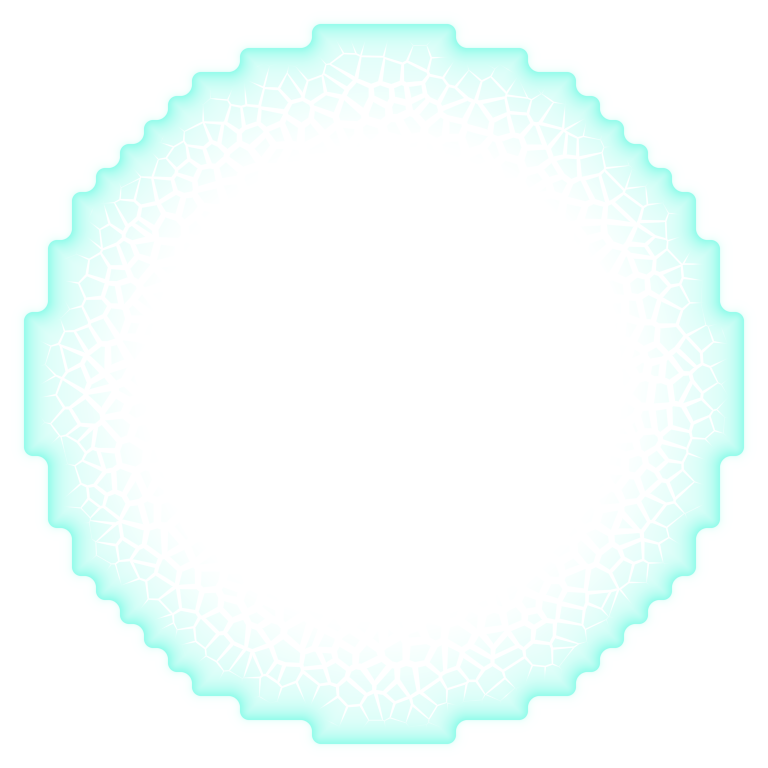
Reproduce this background procedurally as a WebGL 2 fragment shader.

```glsl
#version 300 es
precision highp float;
// A stepped white disc with a mint rim glow that breaks up into fading Voronoi cells.
uniform vec2 u_resolution;
out vec4 outColor;

const float GRID = 32.0;              // step squares across the canvas
const int ROWS = 15;                  // disc radius in squares
const float RADIUS_SQ = 219.0;        // squared radius deciding which squares are filled
const float OUTER_ROUND = 0.38;       // rounding of outward corners
const float INNER_ROUND = 0.48;       // rounding of inward corners
const float CELL_SIZE = 0.84;         // Voronoi cell size in squares
const float CRACK_START = 0.6;        // depth where the cracks appear
const float CRACK_GROWTH = 0.052;     // half-width gained per square of depth
const vec2 FADE = vec2(9.6, 13.6);    // radii between which the cells fade in
const float CELL_TINT = 0.09;
const float RIM_TINT = 0.34;
const float RIM_DEPTH = 0.5;
const float HALO_TINT = 0.09;
const float HALO_DEPTH = 0.14;
const vec3 ABSORB = vec3(1.0, 0.03, 0.19); // what the mint tint takes from white

vec2 hash2(vec2 p) {
    vec2 k = vec2(dot(p, vec2(127.1, 311.7)), dot(p, vec2(269.5, 183.3)));
    return fract(sin(k) * 43758.5453);
}

// Distance to the rounded quadrant that lies right of and above the corner
float quadrantDistance(vec2 p, vec2 corner) {
    vec2 v = INNER_ROUND - (p - corner);
    return length(max(v, 0.0)) + min(max(v.x, v.y), 0.0) - INNER_ROUND;
}

// Minimum of two distances, joined by a circular arc
float roundMin(float a, float b, float r) {
    return max(r, min(a, b)) - length(max(r - vec2(a, b), 0.0));
}

// Depth below the stepped rim, positive inside
float discDepth(vec2 p) {
    p = abs(p);
    float depth = GRID;
    float previous = -1.0;
    for (int j = 0; j <= ROWS; j++) {
        float y = float(j);
        float span = RADIUS_SQ - (y + 0.5) * (y + 0.5);
        float width = floor(sqrt(max(span, 0.0)) + 0.5);
        if (width == previous) continue;
        previous = width;
        vec2 corner = vec2(j == ROWS ? -GRID : width, j == 0 ? -GRID : y);
        depth = roundMin(depth, quadrantDistance(p, corner), OUTER_ROUND);
    }
    return depth;
}

// Distance to the nearest border between Voronoi cells
float voronoiBorder(vec2 p) {
    vec2 cell = floor(p);
    vec2 f = p - cell;
    vec2 nearest = vec2(0.0);
    float best = 8.0;
    for (int y = -1; y <= 1; y++)
    for (int x = -1; x <= 1; x++) {
        vec2 g = vec2(x, y);
        vec2 r = g + hash2(cell + g) - f;
        if (dot(r, r) < best) {
            best = dot(r, r);
            nearest = r;
        }
    }
    float border = 8.0;
    for (int y = -2; y <= 2; y++)
    for (int x = -2; x <= 2; x++) {
        vec2 g = vec2(x, y);
        vec2 r = g + hash2(cell + g) - f;
        vec2 gap = r - nearest;
        if (dot(gap, gap) > 1e-4)
            border = min(border, dot(0.5 * (r + nearest), normalize(gap)));
    }
    return border;
}

void main() {
    float shortSide = min(u_resolution.x, u_resolution.y);
    vec2 p = (gl_FragCoord.xy - 0.5 * u_resolution) / shortSide * GRID;
    float pixel = GRID / shortSide;
    float depth = discDepth(p);

    // Rim glow over a plateau that fades toward the centre
    float plateau = CELL_TINT * smoothstep(FADE.x, FADE.y, length(p));
    float tint = plateau + RIM_TINT * exp(-max(depth, 0.0) / RIM_DEPTH);

    // White cracks that widen with depth
    float border = voronoiBorder(p / CELL_SIZE + 40.0) * CELL_SIZE;
    float halfWidth = CRACK_GROWTH * max(depth - CRACK_START, 0.0);
    float crack = 1.0 - smoothstep(halfWidth - 0.7 * pixel, halfWidth + 0.7 * pixel, border);
    tint *= 1.0 - crack * smoothstep(CRACK_START, CRACK_START + 0.6, depth);

    // Faint halo outside the rim
    float halo = HALO_TINT * exp(min(depth, 0.0) / HALO_DEPTH);
    tint = mix(halo, tint, smoothstep(-0.7 * pixel, 0.7 * pixel, depth));

    outColor = vec4(1.0 - tint * ABSORB, 1.0);
}
```
